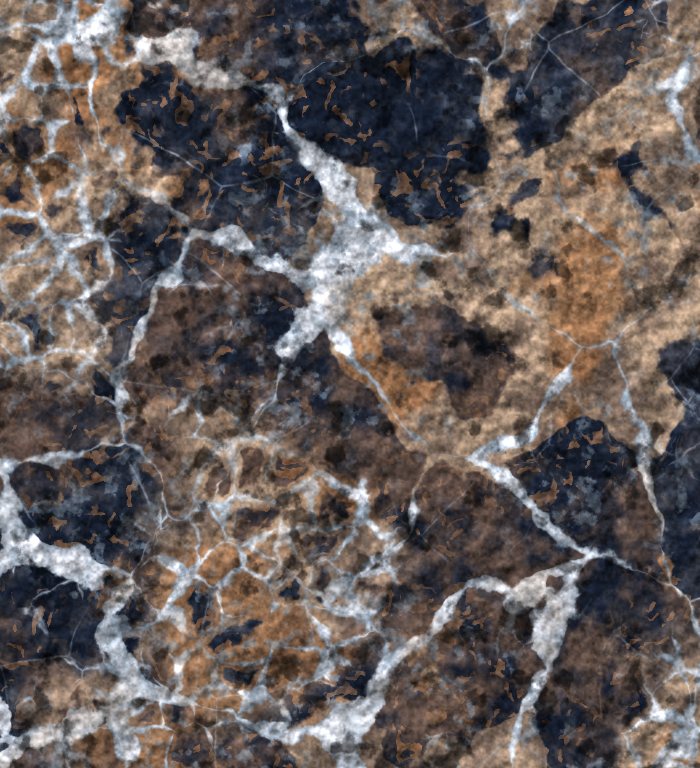
This texture is drawn by a Shadertoy shader. Its source:

```glsl
// Weathered breccia: dark speckled clasts in tan matrix, cut by ragged pale mineral veins.

const vec3 NAVY   = vec3(0.085, 0.115, 0.175);
const vec3 SLATE  = vec3(0.27, 0.28, 0.32);
const vec3 UMBER  = vec3(0.36, 0.29, 0.26);
const vec3 BROWN  = vec3(0.43, 0.36, 0.32);
const vec3 TAN    = vec3(0.67, 0.57, 0.48);
const vec3 RUST   = vec3(0.58, 0.38, 0.23);
const vec3 STEEL  = vec3(0.46, 0.52, 0.58);
const vec3 QUARTZ = vec3(0.82, 0.84, 0.88);

const float CLAST_SCALE = 4.3;    // large fragments per canvas height
const float LACE_SCALE  = 19.0;   // small fragments in shattered zones
const float CRACK_SCALE = 6.5;    // hairline fractures
const float VEIN_WIDTH  = 0.017;
const float MATRIX_WIDTH = 0.075;
const float GRAIN = 0.42;
const float RELIEF = 2.4;

float hash(vec2 p) {
    vec3 h = fract(vec3(p.xyx) * 0.1031);
    h += dot(h, h.yzx + 33.33);
    return fract((h.x + h.y) * h.z);
}

vec2 hash2(vec2 p) {
    return vec2(hash(p + 17.3), hash(p + 71.9));
}

float noise(vec2 p) {
    vec2 i = floor(p), f = fract(p);
    f = f * f * (3.0 - 2.0 * f);
    return mix(mix(hash(i), hash(i + vec2(1, 0)), f.x),
               mix(hash(i + vec2(0, 1)), hash(i + vec2(1, 1)), f.x), f.y);
}

float fbm(vec2 p) {
    float sum = 0.0, amp = 0.5;
    for (int i = 0; i < 5; i++) {
        sum += amp * noise(p);
        p = mat2(1.6, 1.2, -1.2, 1.6) * p + 13.7;
        amp *= 0.5;
    }
    return sum / 0.97;
}

// Returns distance to the nearest cell border and a random cell value.
vec2 fragments(vec2 p) {
    vec2 base = floor(p), f = fract(p), nearCell = vec2(0), nearOffset = vec2(0);
    float best = 9.0, border = 9.0;
    for (int y = -1; y <= 1; y++)
    for (int x = -1; x <= 1; x++) {
        vec2 g = vec2(x, y);
        vec2 r = g + hash2(base + g) - f;
        if (dot(r, r) < best) { best = dot(r, r); nearCell = g; nearOffset = r; }
    }
    for (int y = -2; y <= 2; y++)
    for (int x = -2; x <= 2; x++) {
        vec2 g = nearCell + vec2(x, y);
        vec2 r = g + hash2(base + g) - f;
        vec2 d = r - nearOffset;
        if (dot(d, d) > 0.0001) border = min(border, dot(0.5 * (r + nearOffset), normalize(d)));
    }
    return vec2(border, hash(base + nearCell + 5.1));
}

void mainImage(out vec4 fragColor, in vec2 fragCoord) {
    vec2 p = fragCoord / iResolution.y;
    float soft = 0.0012 + 0.5 / iResolution.y;

    // Warped space gives crooked fragments and frayed borders
    vec2 warp = vec2(fbm(p * 5.0 + 3.1), fbm(p * 5.0 + 41.7)) - 0.5;
    vec2 fray = vec2(fbm(p * 26.0 + 8.3), fbm(p * 26.0 + 63.2)) - 0.5;
    vec2 q = p + 0.17 * warp + 0.022 * fray;

    vec2 clast = fragments(q * CLAST_SCALE + 11.0);
    vec2 chip = fragments((p + 0.06 * warp + 0.028 * fray) * LACE_SCALE);
    vec2 crack = fragments((p + 0.05 * warp + 0.006 * fray) * CRACK_SCALE + 29.0);
    float clastEdge = clast.x / CLAST_SCALE;
    float chipEdge = chip.x / LACE_SCALE;
    float crackEdge = crack.x / CRACK_SCALE;

    float mottle = fbm(p * 13.0 + 7.0);
    float fine = fbm(p * 48.0 + 19.0);
    float ragged = fbm(p * 30.0 + 52.0) - 0.5;
    float shatter = smoothstep(0.50, 0.64, fbm(p * 3.0 + 23.0));

    // Dark clasts with ochre flecks
    float stain = smoothstep(0.34, 0.68, 0.55 * mottle + 0.45 * fine + 0.16 * (clast.y - 0.5));
    vec3 color = mix(NAVY, mix(SLATE, UMBER, smoothstep(0.3, 0.7, clast.y + mottle - 0.5)), stain);
    float fleck = smoothstep(0.68, 0.80, noise(p * 105.0 + 6.0 * fray));
    color = mix(color, mix(RUST, BROWN, fine), 0.75 * fleck * smoothstep(0.36, 0.56, fbm(p * 7.0 + 81.0)));

    // Tan matrix spreading between the clasts
    float spread = smoothstep(0.38, 0.70, fbm(p * 3.6 + 37.0));
    float matrixReach = MATRIX_WIDTH * spread + 0.05 * ragged - 0.003;
    float matrixMask = smoothstep(-0.005, 0.005, matrixReach - clastEdge);
    float chipGap = smoothstep(-0.003, 0.003, 0.012 + 0.03 * ragged - chipEdge);
    matrixMask = max(matrixMask, shatter * max(chipGap, step(0.45, chip.y)) * 0.9);
    vec3 matrixColor = mix(BROWN, TAN, smoothstep(0.32, 0.62, 0.5 * mottle + 0.5 * fine));
    matrixColor = mix(matrixColor, RUST, 0.6 * smoothstep(0.54, 0.68, fbm(p * 8.0 + 97.0)));
    color = mix(color, matrixColor, matrixMask);

    // Pale veins, shattered lace and hairlines
    float swell = smoothstep(0.36, 0.68, fbm(p * 4.5 + 59.0));
    float veinReach = 0.0015 + VEIN_WIDTH * swell + ragged * (0.008 + 0.04 * swell) - clastEdge;
    float laceReach = 0.0055 * shatter + 0.02 * ragged - 0.001 - chipEdge;
    float vein = smoothstep(-soft, soft * 2.0, veinReach);
    float lace = smoothstep(-soft, soft * 2.0, laceReach) * smoothstep(0.1, 0.6, shatter + 0.5 * swell);
    float hairline = smoothstep(soft, -soft, crackEdge - 0.0008 - 0.003 * max(ragged, 0.0));
    hairline *= smoothstep(0.42, 0.62, fbm(p * 6.0 + 73.0));
    float core = smoothstep(-0.002, 0.012, max(veinReach, laceReach));
    vec3 paleColor = mix(STEEL, QUARTZ, clamp(0.3 + 0.6 * core + 1.8 * (fine - 0.5), 0.0, 1.0));
    paleColor = mix(paleColor, TAN, 0.35 * smoothstep(0.52, 0.66, mottle));
    color = mix(color, paleColor, max(max(vein, lace), 0.65 * hairline) * 0.95);

    // Bluish mineral dust on exposed faces
    float dust = smoothstep(0.56, 0.72, fbm(p * 62.0 + 31.0)) * smoothstep(0.4, 0.6, fbm(p * 6.0 + 15.0));
    color = mix(color, STEEL, 0.55 * dust);

    // Raking light, shadowed pits and crystalline grain
    vec2 light = vec2(-0.004, 0.006);
    float slope = fbm(p * 24.0 + 2.0) - fbm((p + light) * 24.0 + 2.0);
    float grain = 0.55 * noise(p * 150.0) + 0.45 * noise(p * 290.0 + 9.0) - 0.5;
    float pits = smoothstep(0.60, 0.74, fbm(p * 34.0 + 44.0));
    color *= 1.0 + RELIEF * slope + GRAIN * grain;
    color *= 1.0 - 0.5 * pits;
    color += 0.05 * grain;

    fragColor = vec4(clamp(color, 0.0, 1.0), 1.0);
}
```
